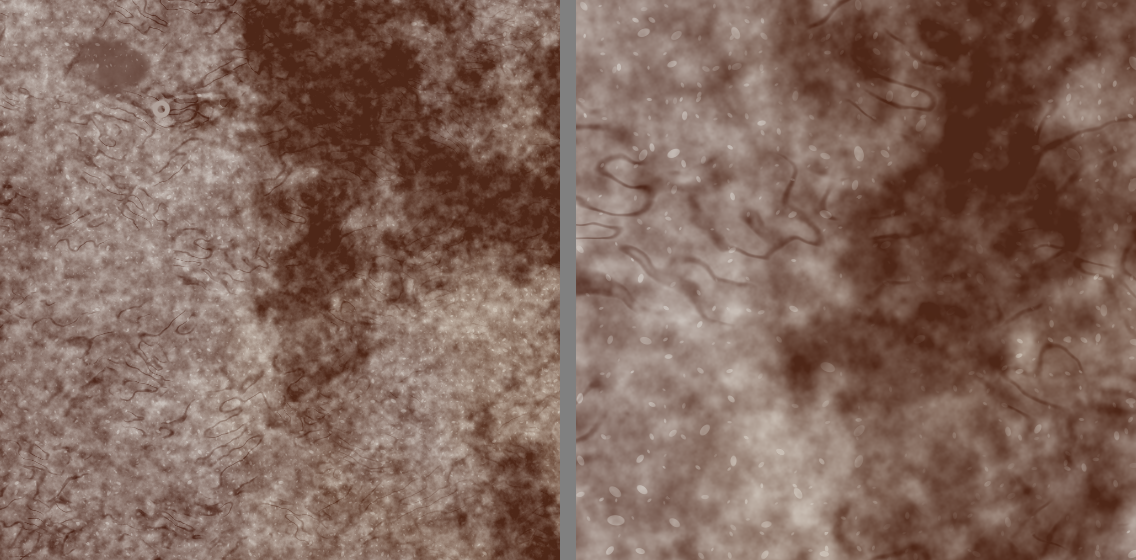
Left, the full canvas; right, a detail of the centre.
This texture is drawn by a WebGL 1 fragment shader. Its source:

```glsl
precision highp float;
// Weathered bare earth with damp rusty stains, pale grit, fine cracks and a scrap of debris.
uniform vec2 u_resolution;

#define DRY_TONE 0.675
#define DAMP_TONE 0.20
#define CLOUD_GAIN 0.55
#define CLUMP_GAIN 0.50
#define GRAIN_GAIN 0.85
#define CRACK_DEPTH 0.30
#define GRIT_DENSITY 0.20
#define STAIN_RAGGED 1.9
#define DARK_EARTH vec3(0.29, 0.13, 0.07)
#define PALE_EARTH vec3(0.72, 0.665, 0.625)

float hash(vec2 p) {
  return fract(sin(dot(p, vec2(127.1, 311.7))) * 43758.5453);
}

float noise(vec2 p) {
  vec2 i = floor(p), f = fract(p);
  f = f * f * (3.0 - 2.0 * f);
  vec2 e = vec2(0.0, 1.0);
  return mix(mix(hash(i), hash(i + e.yx), f.x),
             mix(hash(i + e.xy), hash(i + e.yy), f.x), f.y);
}

mat2 rotation(float a) {
  return mat2(cos(a), sin(a), -sin(a), cos(a));
}

// Fractal noise centred on zero
float fbm(vec2 p) {
  float sum = 0.0, amp = 0.5;
  for (int i = 0; i < 4; i++) {
    sum += amp * (noise(p) - 0.5);
    p = rotation(0.6) * p * 2.03 + 17.3;
    amp *= 0.5;
  }
  return sum;
}

// Soft ellipse: 1 at the centre, 0 on the rim, negative outside
float blob(vec2 p, vec2 centre, vec2 radius) {
  return 1.0 - length((p - centre) / radius);
}

// Dampness from 0 to 1: large stain, its tail, the right border and corner
float dampness(vec2 p) {
  vec2 q = p + 0.09 * vec2(fbm(p * 7.0), fbm(p * 7.0 + 40.0));
  float d = blob(q, vec2(0.65, 0.77), vec2(0.23, 0.24));
  d = max(d, blob(q, vec2(0.58, 0.98), vec2(0.15, 0.20)));
  d = max(d, blob(q, vec2(0.88, 0.64), vec2(0.18, 0.07)));
  d = max(d, blob(q, vec2(0.56, 0.56), vec2(0.07, 0.12)));
  d = max(d, 0.7 * blob(q, vec2(0.53, 0.39), vec2(0.07, 0.13)) - 0.15);
  d = max(d, blob(rotation(-0.6) * (q - vec2(0.58, 0.31)), vec2(0.0), vec2(0.11, 0.03)) - 0.2);
  d = max(d, 7.0 * (q.x - 0.965) - 2.0 * smoothstep(0.34, 0.24, q.y));
  d = max(d, 5.0 * min(q.x - 0.87 - 0.3 * q.y, 0.25 - q.y - 1.2 * (q.x - 0.93)));
  d += STAIN_RAGGED * fbm(p * 13.0) + 0.8 * fbm(p * 45.0);
  return smoothstep(-0.30, 0.42, d);
}

// Sparse oval chips, one at most in each cell
float grit(vec2 p, float scale, float pixel) {
  vec2 cell = floor(p * scale);
  vec2 jitter = vec2(hash(cell + 3.1), hash(cell + 8.7));
  vec2 q = rotation(6.28 * hash(cell + 5.3)) * (fract(p * scale) - 0.35 - 0.3 * jitter);
  float size = mix(0.10, 0.30, jitter.x * jitter.y);
  float d = length(q * vec2(1.0, 1.7)) - size;
  float edge = pixel * scale;
  float chance = GRIT_DENSITY * (0.6 + 2.5 * noise(p * 6.0 + 9.0));
  return step(hash(cell + 1.7), chance) * smoothstep(edge, -edge, d) * (0.4 + 0.6 * jitter.y);
}

// Thin broken dark lines along the valleys of stretched noise
float cracks(vec2 p, float angle, float scale) {
  vec2 q = rotation(angle) * (p + 0.05 * vec2(fbm(p * 14.0), fbm(p * 14.0 + 7.0)));
  float valley = abs(2.0 * noise(q * scale * vec2(0.5, 1.2)) - 1.0);
  float broken = smoothstep(0.48, 0.72, noise(p * 11.0 + angle * 9.0) + 0.7 * fbm(p * 50.0));
  return smoothstep(0.24, 0.02, valley) * broken;
}

void main() {
  vec2 p = gl_FragCoord.xy / u_resolution;
  float pixel = 1.0 / min(u_resolution.x, u_resolution.y);

  // Dry ground: clouds, clumps and fine grain
  float tone = DRY_TONE + CLOUD_GAIN * fbm(p * 5.0) + CLUMP_GAIN * fbm(p * 22.0);
  tone += GRAIN_GAIN * fbm(p * 75.0) + 0.10 * (noise(p * 250.0) - 0.5);
  tone += 0.10 * smoothstep(0.25, -0.25, length(p - vec2(0.0, 1.0)) - 0.15);
  tone += 0.22 * smoothstep(-0.1, 0.4, blob(p, vec2(0.62, 0.17), vec2(0.05, 0.04)) + 3.0 * fbm(p * 30.0));

  // Cracks, strongest toward the lower left
  float crackShare = mix(1.0, 0.45, smoothstep(0.3, 0.8, p.x));
  float lines = max(cracks(p, -0.5, 45.0), cracks(p + 2.0, 0.35, 70.0));
  tone -= CRACK_DEPTH * crackShare * lines;

  // Damp stains and a shallow pit
  float damp = dampness(p);
  tone = mix(tone, DAMP_TONE + 0.85 * (tone - DRY_TONE), damp);
  float pit = smoothstep(-0.25, 0.5, blob(p, vec2(0.21, 0.875), vec2(0.065, 0.055)) + 1.6 * fbm(p * 25.0));
  tone = mix(tone, 0.30, 0.8 * pit);

  // Pale chips in two sizes
  float chips = max(grit(p, 55.0, pixel), grit(p + 0.37, 105.0, pixel));
  tone += 0.30 * chips * (1.0 - 0.65 * damp);

  // Debris: shaded hollow, pale rim and a small ring
  vec2 scrap = rotation(-0.08) * (p - vec2(0.335, 0.805)) + 0.02 * fbm(p * 40.0);
  float rim = abs(length(scrap / vec2(0.06, 0.025)) - 1.0);
  float ring = abs(length(p - vec2(0.288, 0.805)) - 0.011);
  tone -= 0.16 * smoothstep(1.3, 0.8, length(scrap / vec2(0.07, 0.03)));
  tone += 0.28 * smoothstep(0.22, 0.06, rim) * step(0.35, noise(p * 60.0));
  tone = mix(tone, 0.95, smoothstep(0.004 + pixel, 0.003, ring));

  // Tone to colour, greyer on the left and tanner on the right
  vec3 colour = mix(DARK_EARTH, PALE_EARTH, clamp(tone, 0.04, 1.15));
  float warmth = smoothstep(0.2, 0.9, p.x - 0.3 * p.y + 1.2 * fbm(p * 4.0));
  colour += mix(vec3(-0.004, 0.0, 0.014), vec3(0.008, 0.0, -0.014), warmth) * (1.0 - damp);
  gl_FragColor = vec4(colour, 1.0);
}
```
